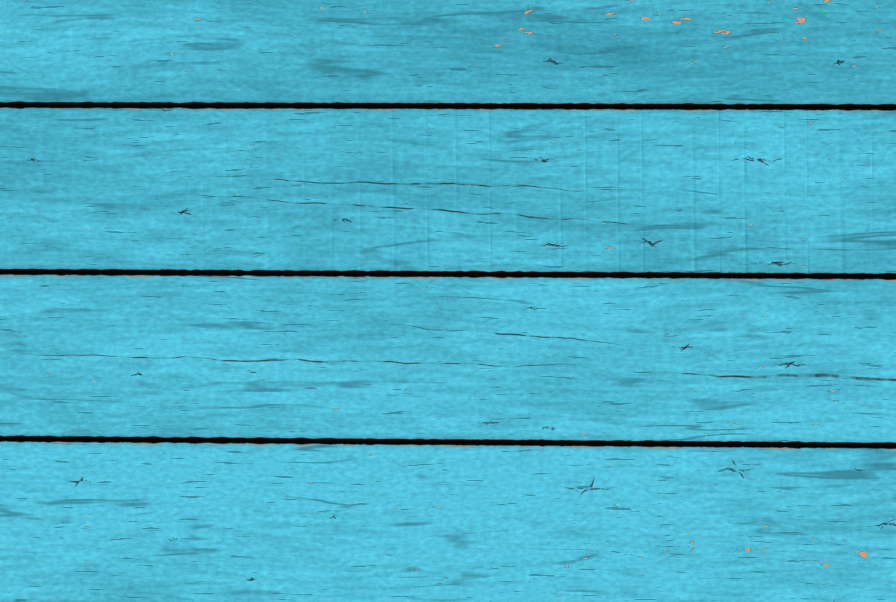
Write a Shadertoy shader that draws this texture.

```glsl
// Weathered turquoise boards stacked across the canvas, split by dark ragged gaps.
// Stretched gradient noise gives the grain and flaked paint; tapered streaks give
// the cracks and nicks. Lengths are in canvas heights.

const vec3 PAINT_LIGHT = vec3(0.32, 0.75, 0.85);
const vec3 PAINT_DEEP  = vec3(0.22, 0.58, 0.66);
const vec3 PAINT_SHADE = vec3(0.18, 0.44, 0.51);
const vec3 GAP_COLOR   = vec3(0.03, 0.02, 0.02);
const vec3 CRACK_COLOR = vec3(0.17, 0.19, 0.21);
const vec3 WORN_COLOR  = vec3(0.58, 0.66, 0.63);
const vec3 WOOD_COLOR  = vec3(0.86, 0.60, 0.45);

const vec2 FIRST_GAP  = vec2(0.2713, -0.0078);  // height at left edge, slope
const vec2 PITCH      = vec2(0.2772, 0.0026);   // board height at left edge, growth
const float GAP_HALF  = 0.0046;
const float SAW_STEP  = 0.053;
const float SAW_BOARD = 2.0;                    // board with visible saw marks
const vec2 NICK_CELL  = vec2(0.17, 0.088);
const float NICK_RATE = 0.33;

// Long cracks: centre x, centre y, half length, slope
const vec4 CRACKS[5] = vec4[5](
    vec4(0.71, 0.651, 0.46, -0.064), vec4(0.70, 0.694, 0.39, -0.030),
    vec4(1.36, 0.373, 0.36, -0.026), vec4(0.50, 0.401, 0.52, -0.020),
    vec4(0.84, 0.445, 0.21, -0.090));
// Flaked areas: centre x, centre y, radius x, radius y
const vec4 FLAKED[2] = vec4[2](
    vec4(1.12, 0.970, 0.42, 0.050), vec4(1.26, 0.085, 0.28, 0.035));

vec2 hash2(vec2 p) {
    vec3 q = fract(p.xyx * vec3(0.1031, 0.1030, 0.0973));
    q += dot(q, q.yzx + 33.33);
    return fract((q.xx + q.yz) * q.zy);
}

float cornerSlope(vec2 cell, vec2 f, vec2 corner) {
    return dot(hash2(cell + corner) * 2.0 - 1.0, f - corner);
}

float gradientNoise(vec2 p) {
    vec2 i = floor(p), f = p - i;
    vec2 u = f * f * f * (f * (f * 6.0 - 15.0) + 10.0);
    float low  = mix(cornerSlope(i, f, vec2(0, 0)), cornerSlope(i, f, vec2(1, 0)), u.x);
    float high = mix(cornerSlope(i, f, vec2(0, 1)), cornerSlope(i, f, vec2(1, 1)), u.x);
    return mix(low, high, u.y);
}

float fbm(vec2 p) {
    float sum = 0.0, weight = 0.6;
    for (int i = 0; i < 4; i++) {
        sum += weight * gradientNoise(p);
        p = p * 2.03 + 17.3;
        weight *= 0.5;
    }
    return sum;
}

// Horizontal streak that narrows towards both tips
float streak(vec2 q, float halfLength, float width, float px) {
    float taper = 1.0 - abs(q.x) / halfLength;
    float edge = abs(q.y) - width * max(taper, 0.0);
    return smoothstep(0.0, 0.25, taper) * (1.0 - smoothstep(-px, px, edge));
}

float longCracks(vec2 p, float px) {
    float mask = 0.0, width = 0.0011 + 0.0015 * smoothstep(1.0, 1.35, p.x);
    for (int i = 0; i < CRACKS.length(); i++) {
        vec4 c = CRACKS[i];
        vec2 q = p - c.xy;
        q.y -= c.w * q.x + 0.012 * fbm(vec2(p.x * 9.0, float(i) * 9.7));
        float broken = smoothstep(-0.15, 0.12, fbm(vec2(p.x * 22.0, float(i) * 5.1)));
        mask = max(mask, streak(q, c.z, width, px) * mix(0.15, 1.0, broken));
    }
    return mask;
}

// Small knots: a flat streak crossed by a slanted one, jittered on a grid
float nicks(vec2 p, float px) {
    float mask = 0.0;
    float chipped = smoothstep(-0.2, 0.1, fbm(p * vec2(60.0, 90.0)));
    p += 0.011 * vec2(fbm(p * 45.0), fbm(p * 45.0 + 31.0));
    for (int j = -1; j <= 1; j++)
    for (int i = -1; i <= 1; i++) {
        vec2 cell = floor(p / NICK_CELL) + vec2(i, j);
        vec2 rnd = hash2(cell + 3.7), kind = hash2(cell + 51.0);
        vec2 q = p - (cell + 0.15 + 0.7 * rnd) * NICK_CELL;
        float size = mix(0.005, 0.024, kind.y * kind.y);
        float a = mix(-1.2, 1.2, rnd.x);
        vec2 slanted = vec2(cos(a) * q.x + sin(a) * q.y, cos(a) * q.y - sin(a) * q.x);
        float knot = max(streak(q, size * 2.0, 0.0014, px), streak(slanted, size, 0.0018, px));
        mask = max(mask, knot * step(kind.x, NICK_RATE));
    }
    return mask * chipped;
}

void mainImage(out vec4 fragColor, in vec2 fragCoord) {
    vec2 p = fragCoord / iResolution.y;
    float px = 1.0 / iResolution.y;

    // Board layout
    float pitch = PITCH.x + PITCH.y * p.x;
    float level = (p.y - FIRST_GAP.x - FIRST_GAP.y * p.x) / pitch;
    float board = floor(level) + 1.0;
    float fromGap = (level - round(level)) * pitch;

    // Paint tone and grain
    vec2 g = p + vec2(board * 7.3, 0.02 * gradientNoise(p * vec2(2.5, 6.0) + board * 4.0));
    float cloud = fbm(g * vec2(1.8, 7.0));
    float grain = fbm(g * vec2(11.0, 90.0));
    float speck = fbm(g * vec2(85.0, 150.0));
    float tone = 1.08 - 0.15 * board + 1.15 * cloud + 0.55 * grain;
    vec3 color = mix(PAINT_DEEP, PAINT_LIGHT, clamp(tone, 0.0, 1.1));
    color *= 1.0 + 0.10 * grain + 0.20 * speck;

    // Short hairlines and long faint grain lines
    float hairline = smoothstep(0.22, 0.34, fbm(g * vec2(14.0, 170.0) + 40.0));
    float contour = abs(fbm(g * vec2(1.3, 15.0) + 60.0)) / 15.0;
    float kept = smoothstep(0.02, 0.22, fbm(g * vec2(5.0, 16.0) + 80.0));
    hairline = max(hairline, kept * (1.0 - smoothstep(0.0, 0.0012 + px, contour)));
    color = mix(color, PAINT_SHADE, 0.6 * hairline);

    // Saw marks: pale ridge beside a faint shadow
    float sx = p.x / SAW_STEP + 1.2 * gradientNoise(vec2(p.x * 9.0, 2.0)) + 0.25 * p.y;
    float across = (fract(sx) - 0.5) * SAW_STEP;
    float ridge = exp(-pow(across / 0.002, 2.0)) - exp(-pow((across - 0.004) / 0.003, 2.0));
    float sawn = (board == SAW_BOARD ? 0.055 : 0.006) * smoothstep(-0.2, 1.2, p.x);
    color += sawn * ridge * smoothstep(-0.3, 0.4, fbm(p * vec2(25.0, 9.0)));

    // Flaked paint over bare wood
    float zone = 0.0;
    for (int i = 0; i < FLAKED.length(); i++) {
        vec2 q = (p - FLAKED[i].xy) / FLAKED[i].zw;
        zone += exp(-dot(q, q));
    }
    float flake = fbm(g * vec2(24.0, 85.0) + 9.0) - mix(0.37, 0.21, zone);
    vec3 bare = mix(WORN_COLOR, WOOD_COLOR, smoothstep(0.05, 0.5, zone + 0.8 * speck));
    color = mix(color, PAINT_SHADE, 0.35 * smoothstep(-0.04, 0.0, flake));
    color = mix(color, bare, smoothstep(0.0, 0.04, flake));

    // Cracks and nicks
    float damage = max(longCracks(p, px), nicks(p, px));
    color = mix(color, CRACK_COLOR, 0.9 * damage);

    // Gaps with a worn lip below
    float halfWidth = GAP_HALF + 0.0035 * fbm(vec2(p.x * 45.0, level * 3.0));
    float lip = exp(-pow((fromGap + halfWidth + 0.002) / 0.002, 2.0));
    color = mix(color, WORN_COLOR, lip * smoothstep(-0.1, 0.25, fbm(vec2(p.x * 15.0, board))));
    color *= 1.0 - 0.2 * exp(-max(abs(fromGap) - halfWidth, 0.0) / 0.003);
    color = mix(GAP_COLOR, color, smoothstep(-px, px, abs(fromGap) - halfWidth));

    fragColor = vec4(clamp(color, 0.0, 1.0), 1.0);
}
```
